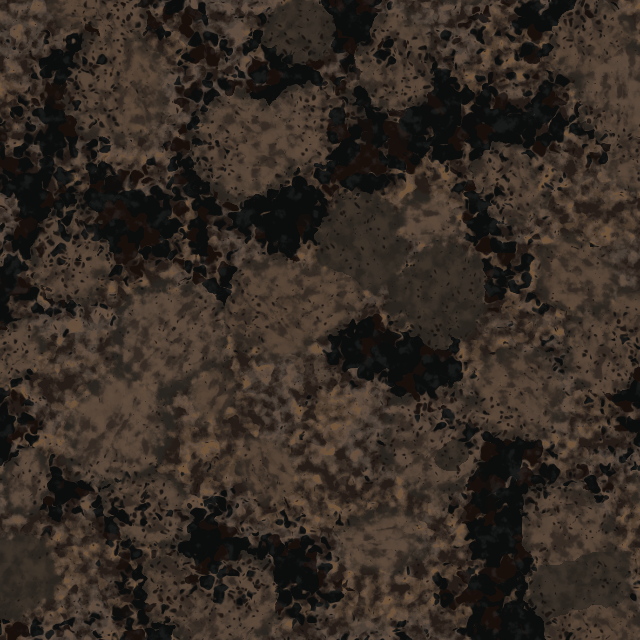
Write a WebGL 2 fragment shader that draws this texture.

```glsl
#version 300 es
precision highp float;

uniform vec2 u_resolution;
out vec4 fragColor;

// Feature counts across the canvas
const float OVOID_COUNT = 6.5;
const float CLUSTER_FREQ = 9.0;
const float MICA_COUNT = 48.0;
const float FELDSPAR_COUNT = 75.0;
const float SPECK_COUNT = 88.0;
const float FINE_FREQ = 75.0;

// Amounts
const float OVOID_SHARE = 0.78;
const float DARK_OVOID_SHARE = 0.14;
const float MICA_LEVEL = 0.28;
const float MICA_CLUSTERING = 2.7;
const float SIZE_SPREAD = 0.3;
const float EDGE = 0.1;

// Mineral colours
const vec3 BLACK = vec3(0.045, 0.048, 0.048);
const vec3 RUST_BLACK = vec3(0.095, 0.06, 0.045);
const vec3 UMBER = vec3(0.15, 0.11, 0.09);
const vec3 ASH = vec3(0.22, 0.18, 0.15);
const vec3 GREY = vec3(0.29, 0.25, 0.22);
const vec3 WARM = vec3(0.31, 0.24, 0.18);
const vec3 PALE = vec3(0.37, 0.30, 0.25);
const vec3 TAN = vec3(0.46, 0.34, 0.22);
const vec3 RIM = vec3(0.155, 0.14, 0.12);

// Integer hash giving three values in 0..1
vec3 hash3(vec2 cell, int seed) {
    uvec3 v = uvec3(ivec3(ivec2(cell), seed));
    v = v * 1664525u + 1013904223u;
    v.x += v.y * v.z; v.y += v.z * v.x; v.z += v.x * v.y;
    v ^= v >> 16u;
    v.x += v.y * v.z; v.y += v.z * v.x; v.z += v.x * v.y;
    return vec3(v >> 8u) / 16777216.0;
}

float noise(vec2 p, int seed) {
    vec2 i = floor(p), f = fract(p);
    f = f * f * (3.0 - 2.0 * f);
    float low = mix(hash3(i, seed).x, hash3(i + vec2(1, 0), seed).x, f.x);
    float high = mix(hash3(i + vec2(0, 1), seed).x, hash3(i + vec2(1, 1), seed).x, f.x);
    return mix(low, high, f.y);
}

float fbm(vec2 p, int seed) {
    float sum = 0.0, amp = 0.533;
    for (int i = 0; i < 4; i++) {
        sum += amp * noise(p, seed + i);
        p = mat2(1.6, 1.2, -1.2, 1.6) * p + 7.3;
        amp *= 0.5;
    }
    return sum;
}

// Scattered grains: x = distance less a random size, y = softly blended grain tone
vec2 grains(vec2 p, int seed) {
    vec2 base = floor(p);
    float nearest = 9.0, tone = 0.0, total = 0.0;
    for (int y = -1; y <= 1; y++)
    for (int x = -1; x <= 1; x++) {
        vec2 cell = base + vec2(x, y);
        vec3 h = hash3(cell, seed);
        float d = length(cell + h.xy - p) - SIZE_SPREAD * (h.z - 0.5);
        float w = exp(-18.0 * d);
        nearest = min(nearest, d);
        tone += w * hash3(cell, seed + 1).x;
        total += w;
    }
    return vec2(nearest, tone / total);
}

// Rounded crystals: xy = local position, z = radius ratio (1 at edge), w = random id
vec4 ovoids(vec2 p, int seed) {
    vec2 base = floor(p);
    vec4 best = vec4(0.0, 0.0, 9.0, 0.0);
    for (int y = -1; y <= 1; y++)
    for (int x = -1; x <= 1; x++) {
        vec2 cell = base + vec2(x, y);
        vec3 h = hash3(cell, seed), k = hash3(cell, seed + 1);
        if (k.x > OVOID_SHARE) continue;
        float a = 6.2832 * k.y;
        vec2 local = mat2(cos(a), sin(a), -sin(a), cos(a)) * (p - cell - h.xy);
        float radius = mix(0.24, 0.62, h.z);
        float q = length(local * vec2(1.0, mix(1.0, 1.35, k.z))) / radius;
        if (q < best.z) best = vec4(local, q, fract(k.z * 7.0 + h.z));
    }
    return best;
}

void main() {
    vec2 p = gl_FragCoord.xy / u_resolution.y;
    float pixel = 1.0 / u_resolution.y;
    float fine = fbm(p * FINE_FREQ, 11);
    float cluster = fbm(p * CLUSTER_FREQ, 21) - 0.5;
    vec2 warp = vec2(noise(p * 95.0, 31), noise(p * 95.0, 32)) - 0.5;
    vec2 bend = vec2(noise(p * 22.0, 33), noise(p * 22.0, 34)) - 0.5;

    // Mottled feldspar ground
    vec2 feldspar = grains(p * FELDSPAR_COUNT + warp * 0.6, 41);
    float tone = 0.5 + 0.6 * (feldspar.y - 0.5) + 1.7 * (fine - 0.5);
    float hue = smoothstep(0.3, 0.7, 0.65 * noise(p * 14.0, 51) + 0.35 * feldspar.y);
    vec3 color = mix(UMBER, ASH, smoothstep(0.08, 0.38, tone));
    color = mix(color, mix(GREY, WARM, hue), smoothstep(0.35, 0.58, tone));
    color = mix(color, PALE, smoothstep(0.58, 0.85, tone));
    color = mix(color, TAN, 0.8 * hue * smoothstep(0.86, 1.02, tone));

    // Ovoid crystals with streaked cores and dusky rims
    vec4 ovoid = ovoids(p * OVOID_COUNT + bend * 0.14 + warp * 0.05, 61);
    float q = ovoid.z + 0.25 * (fine - 0.5);
    float inside = 1.0 - smoothstep(0.92, 1.06, q);
    float streak = noise(ovoid.xy * vec2(7.0, 30.0), 71);
    float coreTone = 0.5 + 0.5 * (streak - 0.5) + 1.3 * (fine - 0.5);
    vec3 core = mix(ASH, mix(WARM, PALE, 0.35 + 0.45 * ovoid.w), smoothstep(0.15, 0.6, coreTone));
    core = mix(core, RIM, step(ovoid.w, DARK_OVOID_SHARE) * 0.8);
    color = mix(color, core, 0.8 * inside);
    float rim = smoothstep(0.68, 0.9, q) * (1.0 - smoothstep(0.98, 1.14, q));
    float ring = smoothstep(0.36, 0.46, q) * (1.0 - smoothstep(0.46, 0.56, q));
    float dust = smoothstep(0.75, 0.3, fine);
    color = mix(color, RIM, dust * (rim * (0.45 + 0.5 * ovoid.w) + 0.25 * ring));

    // Small dark specks
    vec2 speck = grains(p * SPECK_COUNT + warp * 0.7, 81);
    float speckSoft = max(0.14, pixel * SPECK_COUNT);
    float speckScore = 0.07 + 0.7 * cluster - speck.x;
    color = mix(color, mix(RUST_BLACK, BLACK, speck.y), 0.85 * smoothstep(-speckSoft, speckSoft, speckScore));

    // Clustered black mica between the ovoids
    vec2 mica = grains(p * MICA_COUNT + warp * 0.75, 91);
    float micaSoft = max(EDGE, pixel * MICA_COUNT);
    float score = MICA_LEVEL + MICA_CLUSTERING * cluster - mica.x + 0.5 * (fine - 0.5) - 0.6 * inside;
    vec3 micaColor = mix(BLACK, RUST_BLACK, smoothstep(0.72, 0.82, mica.y));
    micaColor += vec3(0.05, 0.055, 0.055) * smoothstep(0.55, 0.8, fine);
    color = mix(color, micaColor, smoothstep(-micaSoft, micaSoft, score));

    fragColor = vec4(color, 1.0);
}
```
